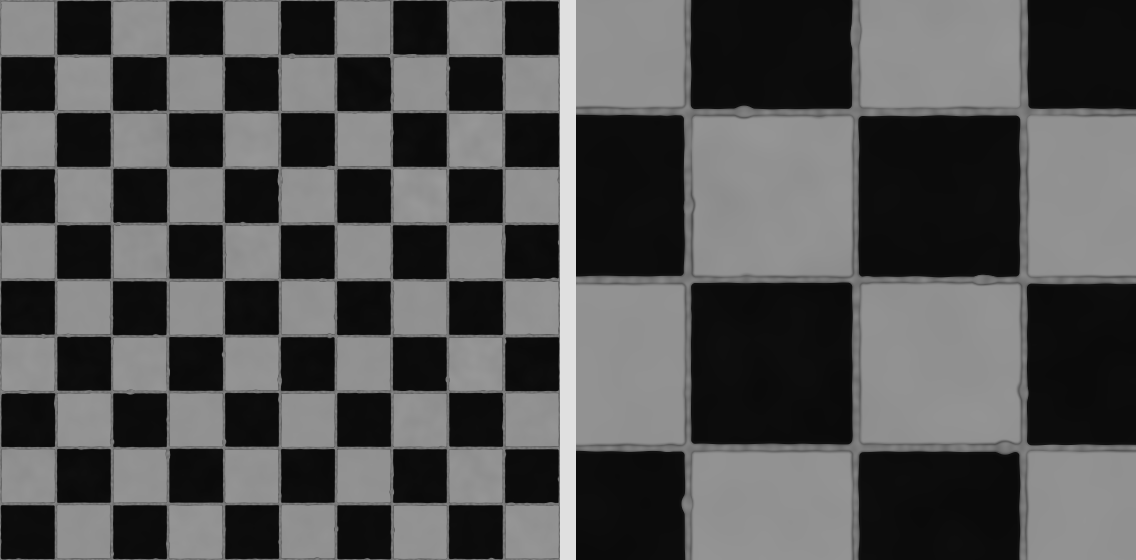
Left, the full canvas; right, a detail of the centre.
Reproduce this pattern procedurally as a Shadertoy shader.

```glsl
const float TILES = 10.0;          // tiles across and down
const float HALF_GAP = 0.021;      // half the grout width, in tiles
const float CORNER = 0.025;        // corner radius, in tiles
const float JITTER = 0.005;        // misplacement of each tile
const float WOBBLE = 0.007;        // unevenness of the tile edges
const float CHIP_DEPTH = 0.022;    // depth of the worn edge spots
const float CREASE_WIDTH = 0.009;  // dark line where tile meets grout
const float CREASE_DEPTH = 0.28;
const float RIM_WIDTH = 0.02;      // faded border of the dark tiles
const float LIGHT_TILE = 0.57;
const float DARK_TILE = 0.045;
const float DARK_RIM = 0.085;
const float GROUT = 0.475;
const float GROUT_GRAIN = 0.10;
const float LIGHT_MOTTLE = 0.035;
const float DARK_MOTTLE = 0.018;

float hash(vec2 p) {
    vec3 q = fract(p.xyx * vec3(0.1031, 0.1030, 0.0973));
    q += dot(q, q.yzx + 33.33);
    return fract((q.x + q.y) * q.z);
}

// Gradient at a lattice point, wrapped to the period, dotted with the offset
float corner(vec2 cell, vec2 offset, float period, float seed) {
    float a = 6.2832 * hash(mod(cell, period) + seed);
    return dot(vec2(cos(a), sin(a)), offset);
}

// Gradient noise that repeats once per canvas
float noise(vec2 uv, float period, float seed) {
    vec2 p = uv * period;
    vec2 i = floor(p), f = p - i;
    vec2 u = f * f * f * (f * (f * 6.0 - 15.0) + 10.0);
    vec2 e = vec2(1.0, 0.0);
    float low = mix(corner(i, f, period, seed),
                    corner(i + e.xy, f - e.xy, period, seed), u.x);
    float high = mix(corner(i + e.yx, f - e.yx, period, seed),
                     corner(i + e.xx, f - e.xx, period, seed), u.x);
    return mix(low, high, u.y);
}

float roundedBox(vec2 p, float halfSize, float radius) {
    vec2 q = abs(p) - halfSize + radius;
    return length(max(q, 0.0)) + min(max(q.x, q.y), 0.0) - radius;
}

void mainImage(out vec4 fragColor, in vec2 fragCoord) {
    vec2 uv = fragCoord / iResolution.xy;
    vec2 tile = floor(uv * TILES);
    vec2 p = fract(uv * TILES) - 0.5;
    float pixel = TILES / iResolution.y;
    float isLight = mod(tile.x + tile.y, 2.0);

    // Tile outline with small shifts, uneven edges and chips
    vec2 shift = vec2(hash(tile + 11.0), hash(tile + 47.0)) - 0.5;
    float d = roundedBox(p - 2.0 * JITTER * shift, 0.5 - HALF_GAP, CORNER);
    d += WOBBLE * noise(uv, 70.0, 5.0);
    d += CHIP_DEPTH * smoothstep(0.25, 0.6, noise(uv, 45.0, 91.0));
    float inside = clamp(0.5 - d / pixel, 0.0, 1.0);

    // Cloudy wear, stronger on some tiles
    float cloud = noise(uv, 23.0, 17.0) + 0.5 * noise(uv, 51.0, 63.0);
    float wear = hash(tile + 29.0);
    cloud *= mix(0.3, 1.0, wear * wear);
    float tone = 0.012 * (hash(tile + 73.0) - 0.5);
    float light = LIGHT_TILE + LIGHT_MOTTLE * cloud + tone;
    float rim = smoothstep(-RIM_WIDTH, 0.0, d);
    float dark = mix(DARK_TILE, DARK_RIM, rim) + DARK_MOTTLE * max(cloud, -0.3);
    float face = mix(dark, light, isLight);

    // Grainy grout with a crease along each tile
    float grout = GROUT + GROUT_GRAIN * noise(uv, 160.0, 37.0);
    float shade = mix(grout, face, inside);
    float crease = d / max(CREASE_WIDTH, 0.5 * pixel);
    float grime = 0.75 + 0.8 * noise(uv, 31.0, 53.0);
    shade *= 1.0 - CREASE_DEPTH * grime * exp(-crease * crease);

    fragColor = vec4(vec3(shade), 1.0);
}
```
